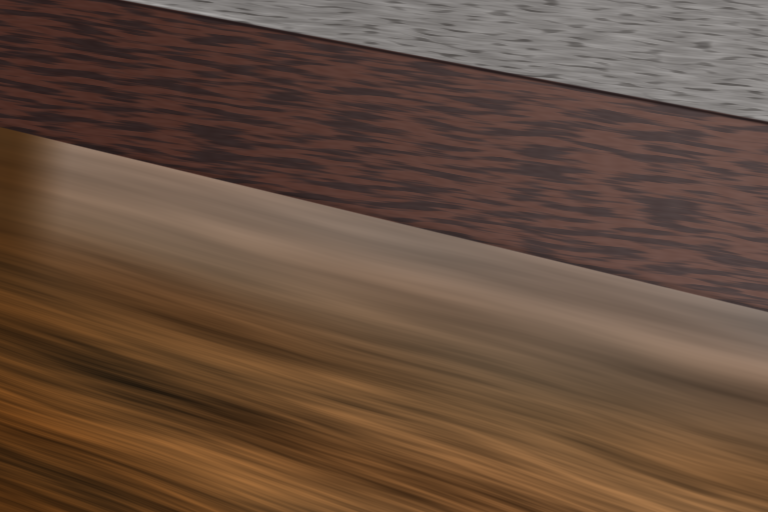
Write a WebGL 1 fragment shader that draws this texture.

```glsl
precision highp float;
// Three overlapping wood veneer boards: pale grey, dark red-brown and glossy walnut.
// Slanted half-planes place the boards; stretched gradient noise makes the grain,
// and broad soft ramps add the sheen that fades toward the lower left.
uniform vec2 u_resolution;

vec2 gradient(vec2 cell) {
  float angle = 6.2832 * fract(sin(dot(cell, vec2(127.1, 311.7))) * 43758.5);
  return vec2(cos(angle), sin(angle));
}

float noise(vec2 p) {
  vec2 i = floor(p), f = fract(p);
  vec2 u = f * f * f * (f * (f * 6.0 - 15.0) + 10.0);
  float a = dot(gradient(i), f);
  float b = dot(gradient(i + vec2(1.0, 0.0)), f - vec2(1.0, 0.0));
  float c = dot(gradient(i + vec2(0.0, 1.0)), f - vec2(0.0, 1.0));
  float d = dot(gradient(i + 1.0), f - 1.0);
  return mix(mix(a, b, u.x), mix(c, d, u.x), u.y);
}

// Layered streaks; scale.x runs along the fibres, scale.y across them.
float fibres(vec2 p, vec2 scale) {
  float sum = 0.0, weight = 1.0;
  for (int i = 0; i < 3; i++) {
    sum += weight * noise(p * scale);
    scale *= vec2(1.6, 1.9);
    p += 3.7;
    weight *= 0.6;
  }
  return sum;
}

float band(float x, float centre, float width) {
  float d = (x - centre) / width;
  return exp(-d * d);
}

vec3 greyBoard(vec2 p) {
  vec2 g = vec2(p.x, p.y + 0.10 * p.x + 0.006 * noise(p * 5.0));
  float streak = fibres(g, vec2(11.0, 95.0));
  float pores = smoothstep(0.08, 0.5, noise(g * vec2(20.0, 150.0) + 9.0));
  vec3 base = mix(vec3(0.49, 0.475, 0.465), vec3(0.53, 0.515, 0.505), smoothstep(0.4, 1.4, p.x));
  return base + 0.09 * streak - 0.14 * pores;
}

vec3 darkBoard(vec2 p) {
  vec2 g = vec2(p.x, p.y + 0.135 * p.x + 0.008 * noise(p * 4.0));
  float streak = fibres(g, vec2(8.0, 68.0));
  float sheen = smoothstep(0.1, 1.5, p.x + 0.25 * (p.y - 0.7));
  vec3 wood = mix(vec3(0.29, 0.175, 0.145), vec3(0.42, 0.315, 0.285), sheen);
  vec3 vein = mix(vec3(0.175, 0.125, 0.12), vec3(0.305, 0.255, 0.25), sheen);
  return mix(wood, vein, smoothstep(-0.22, 0.32, streak)) + 0.025 * noise(g * vec2(30.0, 160.0));
}

// depth is the distance below the board's upper edge.
vec3 walnutBoard(vec2 p, float depth) {
  float across = depth / (1.0 + 0.2 * p.x);
  vec2 g = vec2(p.x, across + 0.014 * noise(p * vec2(1.8, 3.0)));
  float focus = smoothstep(0.12, 0.5, depth);
  float broad = fibres(g + 2.3, vec2(1.3, 17.0));
  float fine = fibres(g, vec2(3.5, 75.0));

  // Body colour, darkest in the lower left
  float light = smoothstep(-0.1, 1.2, p.x + 0.6 * p.y);
  vec3 wood = mix(vec3(0.31, 0.185, 0.075), vec3(0.44, 0.315, 0.20), light);
  vec3 sheen = mix(vec3(0.50, 0.42, 0.36), vec3(0.485, 0.425, 0.385), p.x / 1.5);
  float gloss = 1.0 - smoothstep(0.0, 0.36, depth);

  // Corner outside the soft reflection
  float corner = 1.0 - smoothstep(0.025, 0.15, p.x + 0.12 * depth);
  gloss *= 1.0 - corner;
  vec3 colour = mix(wood, sheen, gloss);
  colour *= 1.0 - 0.22 * corner * (1.0 - smoothstep(0.1, 0.34, depth));

  // Wide figure, then fine fibres that sharpen toward the viewer
  float right = smoothstep(0.4, 0.95, p.x);
  float left = 1.0 - smoothstep(0.3, 1.1, p.x);
  float figure = -0.30 * left * band(g.y, 0.272, 0.026)
               - 0.30 * (0.4 + 0.6 * left) * band(g.y, 0.405, 0.032)
               - 0.16 * right * band(g.y, 0.135, 0.024)
               + 0.09 * band(g.y, 0.09, 0.02)
               + 0.13 * band(g.y, 0.33, 0.025)
               + 0.30 * left * band(g.y, 0.52, 0.035)
               - 0.25 * left * band(g.y, 0.67, 0.05);
  float contrast = mix(0.20, 0.42, focus);
  colour *= 1.0 + figure + contrast * broad + mix(0.05, 0.42, focus) * fine;
  float warmth = noise(g * vec2(1.5, 8.0) + 6.0);
  return colour + vec3(0.035, -0.004, -0.025) * warmth;
}

void main() {
  vec2 p = gl_FragCoord.xy / u_resolution.y;
  float soft = 1.0 / u_resolution.y;
  float upper = p.y - (1.044 - 0.188 * p.x);
  float depth = 0.752 - 0.241 * p.x - p.y;

  // Stack the boards from back to front
  vec3 colour = mix(darkBoard(p), greyBoard(p), smoothstep(-soft, soft, upper));
  float leftEdge = 1.0 - smoothstep(0.3, 0.9, p.x);
  colour += 0.13 * leftEdge * band(upper, 0.005, 0.003);
  colour = mix(colour, vec3(0.12, 0.085, 0.085), 0.85 * band(upper, -0.003, 0.0035));
  colour *= 1.0 - 0.18 * band(depth, -0.004, 0.006);
  colour = mix(colour, walnutBoard(p, max(depth, 0.0)), smoothstep(-soft, soft, depth));
  colour += 0.02 * band(depth, 0.003, 0.004) * smoothstep(0.05, 0.15, p.x);
  gl_FragColor = vec4(clamp(colour, 0.0, 1.0), 1.0);
}
```
